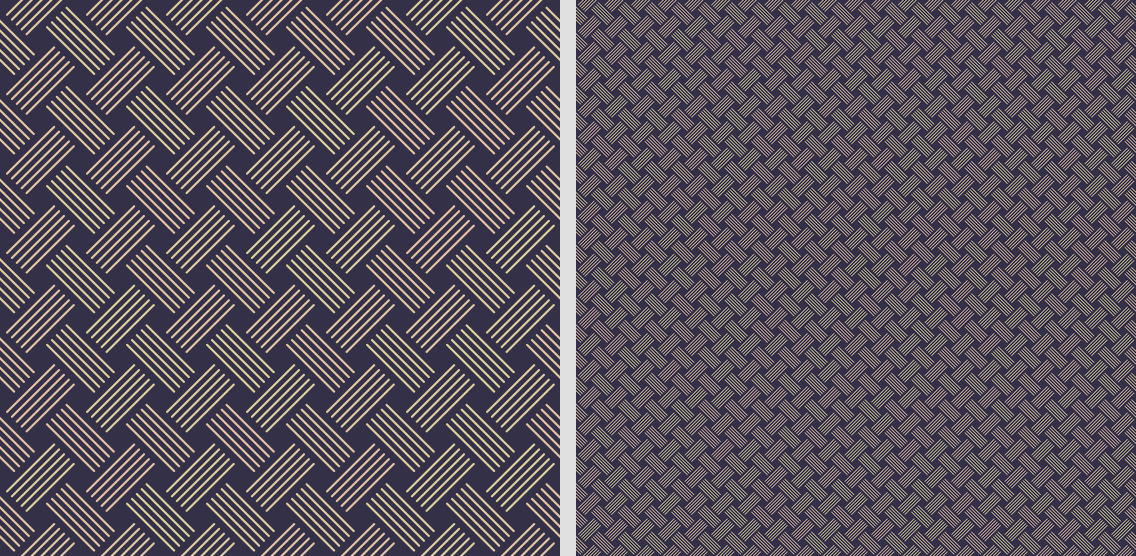
Left, the tile; right, the same tile 3 across and 3 down.
Give the GLSL for this pattern, as a Shadertoy shader.

```glsl
#define REPEATS 7.0
#define STROKES 5.0
#define HALF_LENGTH 0.416
#define SPACING 0.0865
#define HALF_WIDTH 0.0132
#define HUE_VARIATION 0.035
#define OFFSET vec2(0.005, -0.014)
#define GROUND vec3(0.204, 0.190, 0.282)
#define THREAD vec3(0.885, 0.800, 0.635)

float hash(vec2 p) {
    vec3 q = fract(p.xyx * 0.1031);
    q += dot(q, q.yzx + 33.33);
    return fract((q.x + q.y) * q.z);
}

// Distance to the nearest round-capped stroke of a bundle lying along x
float bundleDistance(vec2 p) {
    float last = 0.5 * (STROKES - 1.0);
    float stroke = clamp(round(p.y / SPACING), -last, last);
    vec2 nearest = vec2(clamp(p.x, -HALF_LENGTH, HALF_LENGTH), stroke * SPACING);
    return length(p - nearest) - HALF_WIDTH;
}

// Each bundle leans slightly towards pink or green
vec3 threadColor(vec2 id, float seed) {
    float lean = 2.0 * hash(mod(id, REPEATS) + seed) - 1.0;
    return THREAD + HUE_VARIATION * lean * vec3(0.6, -1.0, 0.5);
}

// One lattice of diagonal bundles; slope is +1 for rising, -1 for falling
vec3 drawBundles(vec3 color, vec2 p, vec2 center, float slope, float pixel) {
    vec2 q = p - center;
    vec2 id = round(q);
    vec2 r = q - id;
    r.y *= slope;
    vec2 local = vec2(r.x + r.y, r.y - r.x) * sqrt(0.5);
    float coverage = clamp(0.5 - bundleDistance(local) / pixel, 0.0, 1.0);
    return mix(color, threadColor(id, 17.0 + 6.0 * slope), coverage);
}

void mainImage(out vec4 fragColor, in vec2 fragCoord) {
    vec2 p = fragCoord / iResolution.xy * REPEATS - OFFSET;
    float pixel = REPEATS / min(iResolution.x, iResolution.y);

    // Rising and falling bundles interlock as a basket weave
    vec3 color = GROUND;
    color = drawBundles(color, p, vec2(0.5, 0.0), 1.0, pixel);
    color = drawBundles(color, p, vec2(0.0, 0.5), -1.0, pixel);
    fragColor = vec4(color, 1.0);
}
```
